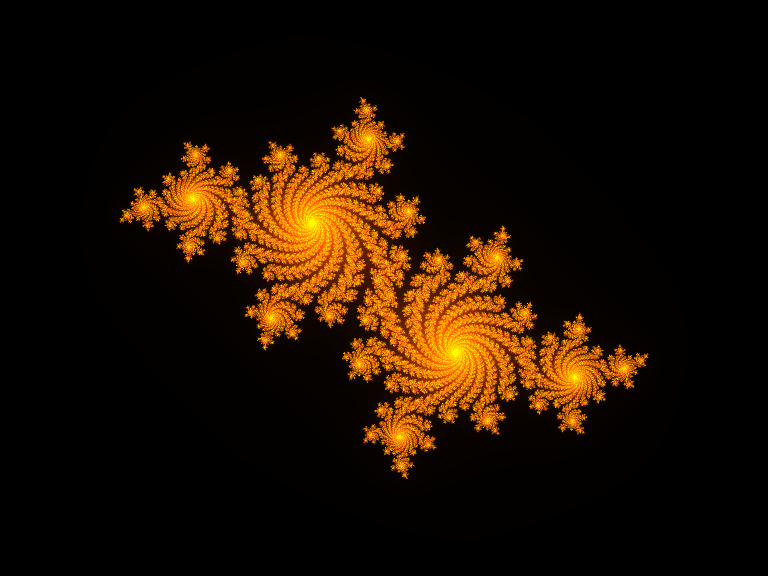
A Shadertoy shader for this background:

```glsl
// A glowing Julia set: twin spirals of fire-coloured dust on black.

const vec2  JULIA_C    = vec2(-0.4, 0.59);
const float VIEW_H     = 3.0;   // height of the view in the complex plane
const int   MAX_STEPS  = 500;
const int   AA         = 2;     // sub-samples per axis

vec2 complexSquare(vec2 z) {
    return vec2(z.x * z.x - z.y * z.y, 2.0 * z.x * z.y);
}

// Smooth escape time of z -> z^2 + c, scaled to 0..1
float escapeTime(vec2 z, vec2 c) {
    for (int i = 0; i < MAX_STEPS; i++) {
        float r2 = dot(z, z);
        if (r2 > 4.0) {
            float fraction = log2(0.5 * log2(r2));
            return max(float(i) - fraction, 0.0) / float(MAX_STEPS);
        }
        z = complexSquare(z) + c;
    }
    return 1.0;
}

// Black through ember and orange to yellow
vec3 firePalette(float heat) {
    return clamp(heat * vec3(3.0, 1.0, 0.0), 0.0, 1.0);
}

vec2 toPlane(vec2 pixel) {
    return VIEW_H * (pixel - 0.5 * iResolution.xy) / iResolution.y;
}

void mainImage(out vec4 fragColor, in vec2 fragCoord) {
    // Average a small grid of samples to soften the fine dust
    vec3 color = vec3(0.0);
    for (int y = 0; y < AA; y++) {
        for (int x = 0; x < AA; x++) {
            vec2 offset = (vec2(x, y) + 0.5) / float(AA) - 0.5;
            color += firePalette(escapeTime(toPlane(fragCoord + offset), JULIA_C));
        }
    }
    fragColor = vec4(color / float(AA * AA), 1.0);
}
```
